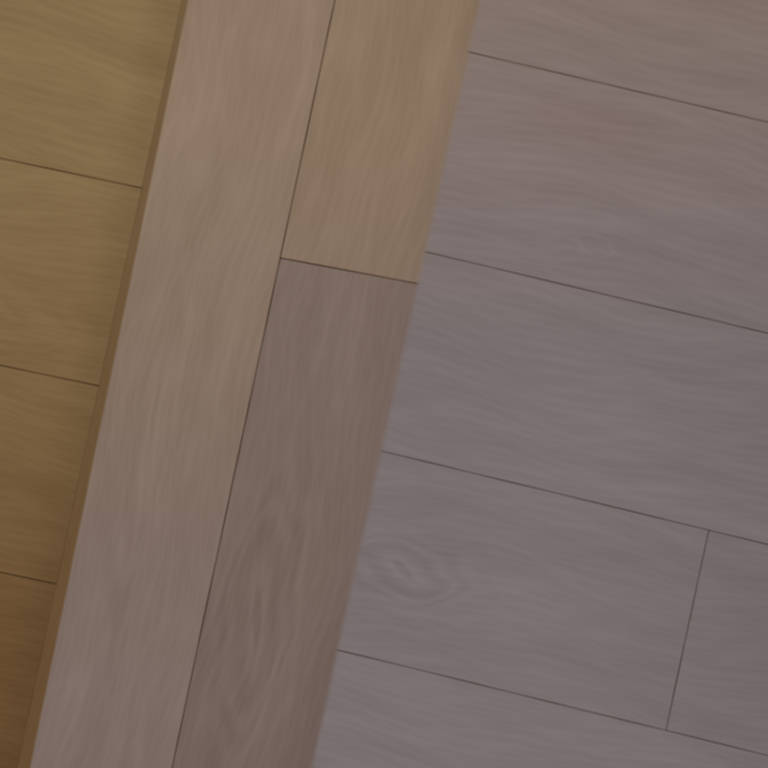
Reproduce this texture procedurally as a three.js fragment shader.

```glsl
varying vec2 vUv;

vec2 hash2(vec2 p) {
  return fract(sin(vec2(dot(p, vec2(127.1, 311.7)), dot(p, vec2(269.5, 183.3)))) * 43758.5);
}

// Distance to the nearest scattered cell point
float cells(vec2 p) {
  vec2 cell = floor(p), f = fract(p);
  float nearest = 2.0;
  for (int j = -1; j <= 1; j++) {
    for (int i = -1; i <= 1; i++) {
      vec2 o = vec2(float(i), float(j));
      vec2 d = o + hash2(cell + o) - f;
      nearest = min(nearest, dot(d, d));
    }
  }
  return sqrt(nearest);
}

// Wood grain: x runs along the fibres, y across them
float grain(vec2 p, float seed) {
  p += seed * vec2(3.71, 1.93);
  p.y += 0.010 * sin(p.x * 9.0 + seed) + 0.003 * sin(p.x * 25.0 + p.y * 31.0);
  float bands = sin(p.y * 95.0 + 2.5 * sin(p.x * 6.0 + p.y * 13.0) + 2.0 * sin(p.y * 37.0));
  float streaks = cells(p * vec2(4.0, 24.0)) - 0.5;
  float fibres = cells(p * vec2(16.0, 150.0)) - 0.5;
  return 0.004 * bands + 0.024 * streaks + 0.024 * fibres;
}

// Oval growth rings fading away from their centre
float rings(vec2 d, vec2 size, float count) {
  d.y += 0.12 * size.y * sin(d.x / size.x * 5.0);
  d.x += 0.10 * size.x * sin(d.y / size.y * 7.0);
  float r = length(d / size);
  return sin(r * count + sin(r * 9.0)) * exp(-r * r * 1.2);
}

// Thin brownish groove of uneven depth
vec3 groove(float d, float depth) {
  float uneven = 0.85 + 0.15 * sin(vUv.x * 47.0 + 2.0 * sin(vUv.y * 39.0));
  float line = 1.0 - smoothstep(0.0002, 0.0026, abs(d));
  return 1.0 - depth * uneven * line * vec3(0.90, 1.0, 1.08);
}

void main() {
  vec2 p = vUv;
  mat2 turn = mat2(0.975, 0.22, -0.22, 0.975);
  vec2 g = turn * p;

  // Signed distances to the slanted borders
  float stepEdge = (p.x - 0.039 - 0.206 * p.y) * 0.978;
  float midSeam = (p.x - 0.224 - 0.212 * p.y) * 0.978;
  float floorEdge = (p.x - 0.406 - 0.219 * p.y) * 0.977;

  // Lower floor on the left
  float leftRow = (p.y + 0.21 * p.x - 0.255) / 0.2695;
  float leftId = floor(leftRow);
  vec3 left = mix(vec3(0.410, 0.302, 0.192), vec3(0.520, 0.430, 0.298), smoothstep(0.0, 0.9, p.y));
  left += 0.004 * sin(leftId * 2.4 + 1.0);
  left += grain(g, leftId + 11.0) * vec3(1.1, 1.1, 1.0);
  left += 0.007 * rings(turn * (p - vec2(0.0, 0.60)), vec2(0.15, 0.07), 20.0);
  left *= groove((fract(leftRow + 0.5) - 0.5) * 0.264, 0.30);
  left *= 1.0 - 0.07 * smoothstep(-0.07, -0.01, stepEdge);

  // Long boards of the step
  float joint = p.y - 0.664 + 0.187 * (p.x - 0.366);
  float onRight = step(0.0, midSeam);
  float onLower = onRight * step(joint, 0.0);
  vec3 board = mix(vec3(0.482, 0.418, 0.390), vec3(0.552, 0.470, 0.395), smoothstep(0.0, 0.95, p.y));
  board = mix(board, vec3(0.450, 0.386, 0.358) + vec3(0.055, 0.048, 0.035) * p.y, onLower);
  board -= onRight * (1.0 - onLower) * vec3(0.008, 0.010, 0.014);
  board += grain(g.yx, 3.0 + onRight * 2.0 + onLower * 4.0);
  vec2 arch = turn * (p - vec2(0.335, 0.20));
  board -= onLower * 0.013 * rings(arch, vec2(0.060, 0.22), 19.0);
  board -= (1.0 - onRight) * 0.008 * rings(turn * (p - vec2(0.20, 0.45)), vec2(0.04, 0.30), 17.0);
  board *= groove(midSeam, 0.31);
  board *= mix(vec3(1.0), groove(joint * 0.983, 0.33), onRight);
  board *= 1.0 - 0.04 * smoothstep(-0.045, 0.0, floorEdge);

  // Grey upper floor on the right
  float row = (p.y + (p.x - 0.5) * (0.246 - 0.014 * p.y) - 0.139) / 0.273;
  float rowId = floor(row);
  float buttJoint = (p.x - 0.8567 - 0.2137 * p.y) * 0.978;
  float jointRow = step(abs(rowId), 0.5);
  float plankId = rowId + 23.0 + 9.0 * jointRow * step(0.0, buttJoint);
  vec3 grey = mix(vec3(0.482, 0.440, 0.442), vec3(0.518, 0.454, 0.428), smoothstep(0.5, 1.05, p.y));
  grey += 0.003 * sin(plankId * 2.1) - 0.024 * smoothstep(0.65, 1.1, p.x) * (1.1 - 0.5 * p.y);
  grey += 0.85 * grain(g, plankId);
  grey -= jointRow * 0.014 * rings(turn * (p - vec2(0.525, 0.258)), vec2(0.10, 0.055), 18.0);
  vec2 blush = turn * (p - vec2(0.77, 0.835));
  grey -= vec3(0.006, 0.016, 0.018) * exp(-dot(blush, blush * vec2(90.0, 900.0)));
  grey -= 0.012 * rings(turn * (p - vec2(0.775, 0.68)), vec2(0.035, 0.02), 7.0);
  grey *= groove((fract(row + 0.5) - 0.5) * 0.266, 0.25);
  grey *= mix(vec3(1.0), groove(buttJoint, 0.25), jointRow);

  // Shadowed riser between the lower floor and the step
  float riserWidth = mix(0.017, 0.007, p.y);
  vec3 riser = mix(vec3(0.400, 0.300, 0.195), vec3(0.445, 0.358, 0.250), p.y);
  riser += 0.5 * grain(g.yx, 7.0);

  vec3 color = mix(left, riser, smoothstep(-0.003, 0.003, stepEdge + riserWidth));
  color *= groove(stepEdge + riserWidth, 0.07);
  color = mix(color, board, smoothstep(-0.0025, 0.0025, stepEdge));
  color = mix(color, grey, smoothstep(-0.005, 0.005, floorEdge));
  gl_FragColor = vec4(color, 1.0);
}
```
